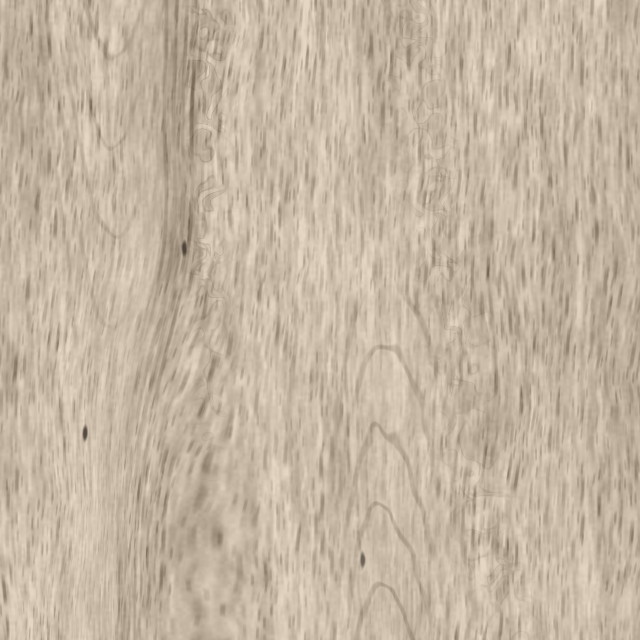
Give the GLSL for this texture, as a three.js fragment shader.

```glsl
// Pale, weathered oak board: upright streaked grain with short dark pores,
// a bending crack with a rough edge, and parabolic growth-ring arches.
// Everything is a grey offset added to one beige, from hashed value noise.

varying vec2 vUv;

float hash(vec2 p) {
  vec3 q = fract(vec3(p.xyx) * 0.1031);
  q += dot(q, q.yzx + 33.33);
  return fract((q.x + q.y) * q.z);
}

float noise(vec2 p) {
  vec2 i = floor(p), f = fract(p);
  f = f * f * (3.0 - 2.0 * f);
  return mix(mix(hash(i), hash(i + vec2(1.0, 0.0)), f.x),
             mix(hash(i + vec2(0.0, 1.0)), hash(i + 1.0), f.x), f.y);
}

// Soft bump of height 1 around a centre
float bump(float x, float centre, float width) {
  float d = (x - centre) / width;
  return exp(-d * d);
}

float stroke(float dist, float width) {
  return 1.0 - smoothstep(width * 0.25, width, abs(dist));
}

// Short upright dashes, one per cell of a grid with shifted columns
float pores(vec2 p, vec2 count) {
  vec2 g = p * count;
  g.y += 9.0 * hash(vec2(floor(g.x), 7.0));
  vec2 id = floor(g), f = fract(g);
  float strength = hash(id + 3.0);
  float centre = 0.5 + 0.35 * (hash(id + 51.0) - 0.5) + 0.15 * (f.y - 0.5);
  float taper = smoothstep(0.0, 0.35, f.y) * (1.0 - smoothstep(0.6, 1.0, f.y));
  return stroke(f.x - centre, 0.32) * taper * strength * strength;
}

// Nested parabolas; negative steepness opens them downwards
float arches(vec2 p, float steepness, float spacing, float width) {
  float phase = (p.y - steepness * p.x * p.x) / spacing;
  float slope = length(vec2(1.0, 2.0 * steepness * p.x));
  return stroke((fract(phase) - 0.5) * spacing / slope, width);
}

// Small upright dark hole
float fleck(vec2 p, vec2 centre) {
  vec2 d = (p - centre) / vec2(0.0055, 0.017);
  d.x += 0.5 * d.y * (noise(p * 90.0) - 0.5);
  return 1.0 - smoothstep(0.3, 1.0, length(d));
}

void main() {
  vec2 p = vUv;

  // Grain follows the bend of the crack and wavers slightly
  float bend = 0.09 * (smoothstep(0.1, 0.75, p.y) - 1.0);
  float waver = noise(p * vec2(9.0, 5.0)) - 0.5;
  vec2 grain = p;
  grain.x += 0.018 * waver - bend * bump(p.x, 0.25, 0.11);
  grain.x += 0.004 * (noise(p * vec2(30.0, 22.0)) - 0.5);

  // Regions: calm wood has few pores, rough wood is curly
  float archZone = bump(p.x, 0.605, 0.075) * (1.0 - smoothstep(0.46, 0.56, p.y));
  float calm = max(0.8 * archZone, 0.7 * bump(p.x - bend, 0.235, 0.045));
  float rough = bump(p.x, 0.325, 0.03) * smoothstep(0.1, 0.6, p.y);
  rough = max(rough, 0.7 * bump(p.x + 0.15 * p.y, 0.785, 0.05));

  // Streaks from broad to fine
  float tone = 0.024;
  tone += 0.085 * (noise(grain * vec2(7.0, 2.0) + 4.0) - 0.5);
  tone += 0.065 * (noise(grain * vec2(42.0, 3.5)) - 0.5);
  tone += 0.105 * (noise(grain * vec2(125.0, 12.0)) - 0.5) * (1.0 - 0.5 * calm);
  tone += 0.115 * (noise(grain * vec2(230.0, 42.0)) - 0.5) * (1.0 - 0.4 * calm);
  tone += 0.035 * (noise(p * vec2(170.0, 190.0)) - 0.5);

  // Grey shading at the top, paler wood in the lower middle
  tone -= 0.045 * smoothstep(0.5, 1.0, p.y) * bump(p.x, 0.62, 0.09);
  tone -= 0.05 * smoothstep(0.6, 1.0, p.y) * bump(p.x, 0.0, 0.08);
  tone += 0.025 * bump(p.x, 0.43, 0.1);

  // Pores in two sizes, and curly flecks in the rough wood
  tone -= 0.17 * pores(grain, vec2(76.0, 17.0)) * (1.0 - calm);
  tone -= 0.12 * pores(grain + 0.37, vec2(135.0, 36.0)) * (1.0 - 0.7 * calm);
  float curl = noise(p * vec2(75.0, 48.0) + 3.0 * noise(p * 38.0));
  tone += rough * (0.13 * (curl - 0.5) - 0.07 * stroke(curl - 0.45, 0.12));

  // Growth rings: arches on the right, tall funnels on the upper left
  float jag = 0.03 * (noise(p * vec2(48.0, 30.0)) - 0.5);
  vec2 a = vec2(p.x - 0.595 + 0.02 * waver, p.y + jag + 0.05 * waver);
  float steep = a.x < 0.0 ? -55.0 : -24.0;
  float archMask = bump(p.x, 0.61, 0.085) * (1.0 - smoothstep(0.5, 0.58, p.y));
  tone -= 0.11 * archMask * arches(a - vec2(0.0, 0.025), steep, 0.125, 0.0065);
  vec2 b = vec2(p.x - 0.175 + 0.02 * waver, p.y + 0.5 * jag);
  float funnelMask = bump(p.x, 0.15, 0.09) * smoothstep(0.3, 0.65, p.y);
  tone -= 0.07 * funnelMask * arches(b, 45.0, 0.14, 0.005);

  // Crack with thinner companions in a shaded band to its left
  float side = p.x - 0.303 - bend + 0.012 * waver;
  float upper = smoothstep(0.15, 0.75, p.y);
  tone -= 0.055 * bump(side, -0.022, 0.027) * upper;
  for (int i = 0; i < 4; i++) {
    float k = float(i);
    float gap = 0.016 * k * (0.55 + 0.45 * p.y);
    float broken = smoothstep(0.2, 0.75, noise(vec2(k * 7.3, p.y * 14.0)));
    float depth = (0.06 + 0.16 * upper * broken) / (1.0 + 0.45 * k);
    tone -= depth * stroke(side + gap, 0.0048);
  }

  // Holes
  float hole = max(fleck(p, vec2(0.133, 0.323)), fleck(p, vec2(0.288, 0.612)));
  hole = max(hole, 0.8 * fleck(p, vec2(0.567, 0.125)));

  vec3 beige = vec3(0.766, 0.71, 0.633);
  vec3 wood = beige + clamp(tone, -0.38, 0.13);
  gl_FragColor = vec4(mix(wood, vec3(0.24, 0.2, 0.17), 0.85 * hole), 1.0);
}
```
